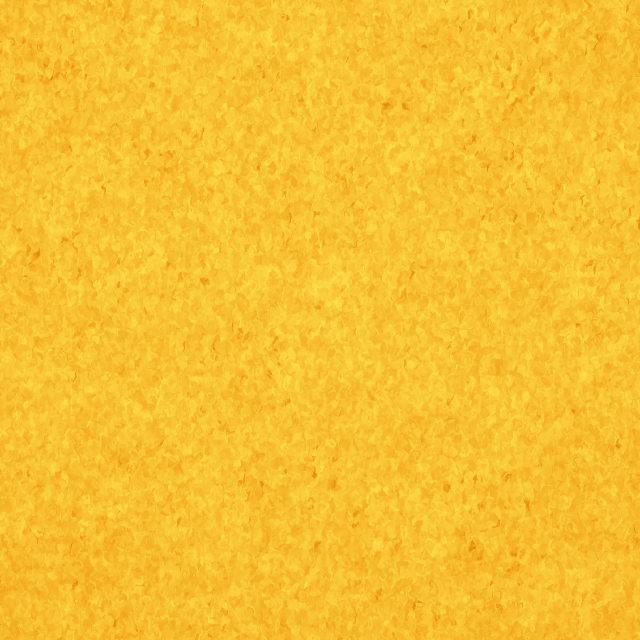
Write a Shadertoy shader that draws this texture.

```glsl
// Golden, finely mottled surface: small flat dabs of yellow and amber with
// clustered, upright rust pits and pale flecks. Two soft Voronoi layers give
// the dabs, value noise gives the drift, and jittered ellipses give the specks.

const vec3 RUST  = vec3(0.82, 0.47, 0.03);
const vec3 AMBER = vec3(0.95, 0.65, 0.11);
const vec3 LEMON = vec3(0.98, 0.82, 0.25);

// Sine-free hash of a lattice cell, two values in 0..1
vec2 hash2(vec2 cell, float seed) {
    vec3 q = fract(vec3(cell.xyx + seed * 17.3) * vec3(0.1031, 0.1030, 0.0973));
    q += dot(q, q.yzx + 33.33);
    return fract((q.xx + q.yz) * q.zy);
}

// Two independent channels of smooth value noise
vec2 noise2(vec2 p, float seed) {
    vec2 i = floor(p), f = fract(p);
    f = f * f * (3.0 - 2.0 * f);
    vec2 low  = mix(hash2(i, seed), hash2(i + vec2(1, 0), seed), f.x);
    vec2 high = mix(hash2(i + vec2(0, 1), seed), hash2(i + vec2(1, 1), seed), f.x);
    return mix(low, high, f.y);
}

float fbm(vec2 p, float seed) {
    float sum = 0.0, weight = 0.5;
    for (int octave = 0; octave < 4; octave++) {
        sum += weight * noise2(p, seed + float(octave)).x;
        p = p * 2.03 + 7.1;
        weight *= 0.5;
    }
    return sum / 0.9375;
}

// Flat random tone per Voronoi cell, blended narrowly at the borders
float dabs(vec2 p, float sharpness, float seed) {
    vec2 i = floor(p), f = fract(p);
    float sum = 0.0, total = 0.0;
    for (int y = -1; y <= 1; y++)
    for (int x = -1; x <= 1; x++) {
        vec2 offset = vec2(x, y);
        vec2 away = offset + hash2(i + offset, seed) - f;
        float weight = exp(-sharpness * dot(away, away));
        sum += weight * hash2(i + offset, seed + 5.0).x;
        total += weight;
    }
    return sum / max(total, 1e-9) - 0.5;
}

// Scattered slanted ellipses; density is the chance that a cell holds one
float specks(vec2 p, float density, float seed) {
    vec2 i = floor(p), f = fract(p);
    float cover = 0.0;
    for (int y = -1; y <= 1; y++)
    for (int x = -1; x <= 1; x++) {
        vec2 offset = vec2(x, y);
        vec2 kind = hash2(i + offset, seed + 3.0);
        vec2 shape = hash2(i + offset, seed + 9.0);
        vec2 away = f - offset - hash2(i + offset, seed);
        away.x -= away.y * (shape.x - 0.3) * 0.7;
        vec2 radius = vec2(mix(0.18, 0.42, shape.y), mix(0.25, 0.65, shape.x));
        float body = 1.0 - smoothstep(0.6, 1.1, length(away / radius));
        float strength = mix(0.35, 1.0, kind.y);
        cover = max(cover, body * strength * step(kind.x, density));
    }
    return cover;
}

// Colour ramp driven by the green level of the surface
vec3 toneColor(float level) {
    vec3 dark = mix(RUST, AMBER, clamp((level - 0.47) / 0.18, 0.0, 1.0));
    float light = clamp((level - 0.65) / 0.17, 0.0, 1.25);
    return dark + (LEMON - AMBER) * light;
}

void mainImage(out vec4 fragColor, in vec2 fragCoord) {
    vec2 uv = fragCoord / iResolution.xy;

    // Ragged edges from a small domain warp
    vec2 p = uv + (noise2(uv * vec2(150.0, 110.0), 1.0) - 0.5) * 0.009;
    p += (noise2(uv * vec2(300.0, 230.0), 2.0) - 0.5) * 0.004;

    // Broad drift: deeper towards the lower edge and the corners
    vec2 fromCentre = uv - vec2(0.48, 0.58);
    float level = 0.771 - 0.055 * dot(fromCentre, fromCentre);
    level -= 0.012 * (1.0 - smoothstep(0.0, 0.5, uv.y));
    level += 0.065 * (fbm(uv * vec2(22.0, 18.0), 11.0) - 0.5);

    // Dabs of paint at two sizes and faint upright grain
    level += 0.085 * dabs(p * vec2(105.0, 82.0), 16.0, 21.0);
    level += 0.090 * dabs(p * vec2(205.0, 155.0), 14.0, 31.0);
    level += 0.030 * (noise2(uv * vec2(260.0, 70.0), 41.0).x - 0.5);

    // Clustered rust pits and pale flecks
    float cluster = smoothstep(0.42, 0.75, fbm(uv * 9.0, 51.0));
    float pitDensity = 0.02 + 0.17 * cluster * mix(0.6, 1.1, uv.y);
    level -= 0.15 * specks(p * vec2(92.0, 68.0), pitDensity, 61.0);
    level -= 0.07 * specks(p * vec2(150.0, 125.0), 0.08, 71.0);
    level += 0.05 * specks(p * vec2(85.0, 72.0), 0.07, 81.0);

    fragColor = vec4(toneColor(level), 1.0);
}
```
